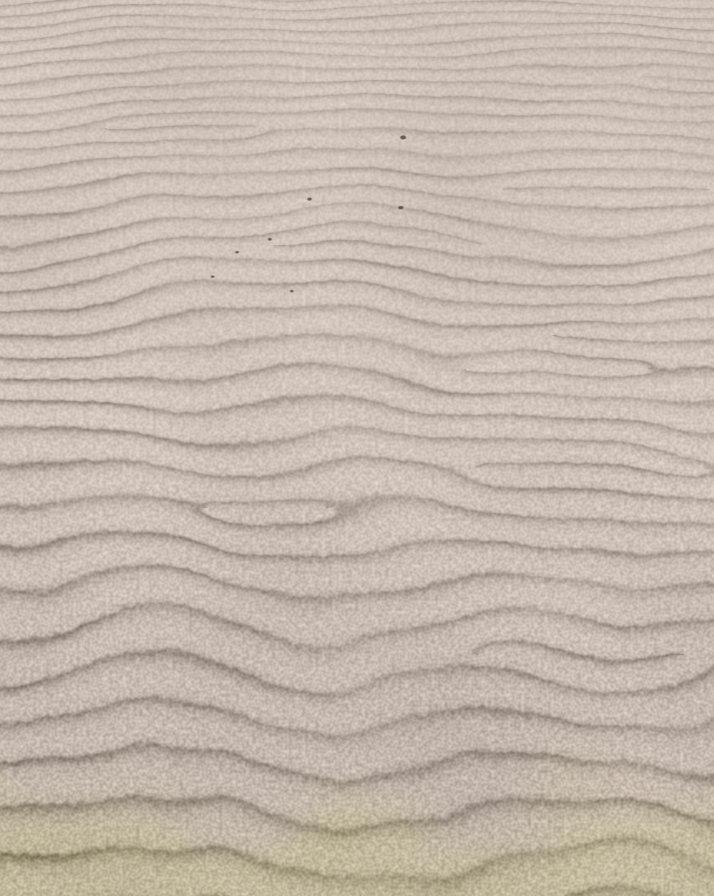
Write a WebGL 2 fragment shader that draws this texture.

```glsl
#version 300 es
precision highp float;
// Wind-rippled pale sand receding into the distance. A logarithmic phase
// spaces the ripple crests; bends, gradient noise and paired dislocations
// warp and fork them. Grain, an ochre foreground and specks finish the sand.

#define SAND_LIGHT   vec3(0.84, 0.79, 0.75)
#define OCHRE_SHIFT  vec3(0.0, 0.012, -0.055)
#define SPACING_FAR  0.012   // ripple period at the top edge
#define SPACING_GAIN 0.050   // growth of the period towards the bottom
#define WARP         0.95    // irregular bending, in periods
#define CREST_DEPTH  0.165   // darkness of the crest shadow
#define SHADOW_WIDTH 0.13    // lee shadow, as a share of the period
#define GRAIN        0.105
#define FORKS        9
#define SPECKS       7

const float TAU = 6.28319;

uniform vec2 u_resolution;
out vec4 fragColor;

vec2 hash22(vec2 p) {
    vec3 q = fract(vec3(p.xyx) * vec3(0.1031, 0.1030, 0.0973));
    q += dot(q, q.yzx + 33.33);
    return fract((q.xx + q.yz) * q.zy);
}

float cornerSlope(vec2 cell, vec2 corner, vec2 f) {
    float angle = TAU * hash22(cell + corner).x;
    return dot(vec2(cos(angle), sin(angle)), f - corner);
}

// Gradient noise, roughly -0.6 to 0.6
float gradientNoise(vec2 p) {
    vec2 i = floor(p), f = p - i;
    vec2 u = f * f * f * (f * (f * 6.0 - 15.0) + 10.0);
    float low = mix(cornerSlope(i, vec2(0, 0), f), cornerSlope(i, vec2(1, 0), f), u.x);
    float high = mix(cornerSlope(i, vec2(0, 1), f), cornerSlope(i, vec2(1, 1), f), u.x);
    return mix(low, high, u.y);
}

float spacing(float depth) {
    return SPACING_FAR + SPACING_GAIN * depth;
}

// Number of ripples between the top edge and this depth
float ripplePhase(float depth) {
    return log(spacing(depth) / SPACING_FAR) / SPACING_GAIN;
}

// Broad bends of the dune, in periods; positive lifts a crest
float bend(float x, float depth) {
    float wave = cos(TAU * (x - 0.3 * depth) / (0.14 + 0.25 * depth));
    float b = 0.30 * smoothstep(0.3, 0.95, depth) * wave;
    b -= 0.9 * (1.0 - smoothstep(0.0, 0.22, x)) * (1.0 - smoothstep(0.3, 0.6, depth));
    float slump = (depth - 0.36) / 0.17;
    return b - 0.9 * smoothstep(0.35, 0.66, x) * exp(-slump * slump);
}

// Each pair of opposite dislocations inserts one short extra ripple
float forks(float x, float phase, float period) {
    float sum = 0.0;
    for (int i = 0; i < FORKS; i++) {
        vec2 h = hash22(vec2(float(i) + 3.0, 17.0));
        float row = mix(6.0, 29.0, (float(i) + h.y) / float(FORKS));
        float start = 0.75 * h.x;
        float length_ = 0.10 + 0.22 * h.y;
        float dy = phase - row;
        float stretch = 0.45 / period;
        sum += atan(dy, (x - start) * stretch)
             - atan(dy, (x - start - length_) * stretch);
    }
    return sum / TAU;
}

void main() {
    vec2 p = gl_FragCoord.xy / u_resolution.y;
    float depth = 1.0 - p.y;
    float period = spacing(depth);
    float pixel = 1.0 / (u_resolution.y * period);

    // Warped ripple phase, growing downwards
    float base = ripplePhase(depth);
    float phase = base + bend(p.x, depth);
    phase += WARP * gradientNoise(vec2(p.x * 4.5, base * 0.16));
    phase += 0.30 * gradientNoise(vec2(p.x * 11.0, base * 0.4) + 40.0);
    phase += 0.07 * gradientNoise(vec2(p.x * 90.0, base * 2.5) + 80.0);
    phase += forks(p.x, base, period);

    // Crest line: tight on its upper side, fading slowly below
    float f = fract(phase);
    float below = f / (SHADOW_WIDTH + 0.3 * pixel);
    float above = (1.0 - f) / (0.065 + 0.3 * pixel);
    float crest = exp(-below * sqrt(below + 0.3)) + exp(-above * above);
    float patchy = gradientNoise(vec2(p.x * 6.0, base * 0.7) + 120.0);
    float strength = 0.82 + 0.7 * patchy + 0.3 * (1.0 - smoothstep(0.0, 0.3, p.x));
    strength *= mix(0.55, 1.0, smoothstep(0.05, 0.5, depth));
    float shade = CREST_DEPTH * clamp(strength, 0.25, 1.3) * min(crest, 1.0);
    shade += 0.025 * (0.5 + 0.5 * cos(TAU * (f - 0.1)));

    // Overall light and sand grain
    shade += 0.012 + 0.065 * smoothstep(0.4, 1.0, depth);
    shade += 0.03 * gradientNoise(p * 5.0 + 7.0);
    float grain = gradientNoise(p * 270.0) + 0.6 * gradientNoise(p * 140.0 + 50.0);
    shade += GRAIN * mix(0.55, 1.1, smoothstep(0.1, 0.9, depth)) * grain;
    vec3 color = SAND_LIGHT - shade;

    // Ochre foreground
    float edge = depth + 0.10 * abs(p.x - 0.42) + 0.09 * gradientNoise(p * 7.0 + 30.0);
    color += OCHRE_SHIFT * smoothstep(0.87, 0.97, edge);

    // Sparse dark specks
    for (int i = 0; i < SPECKS; i++) {
        vec2 h = hash22(vec2(float(i) + 0.5, 61.0));
        vec2 d = p - mix(vec2(0.17, 0.64), vec2(0.52, 0.88), h);
        float size = 0.0012 + 0.0016 * h.x * h.y;
        float dist = length(d * vec2(0.8, 1.2)) - size;
        color = mix(color, vec3(0.24, 0.21, 0.19), 0.75 * (1.0 - smoothstep(-0.001, 0.0015, dist)));
    }
    fragColor = vec4(clamp(color, 0.0, 1.0), 1.0);
}
```
